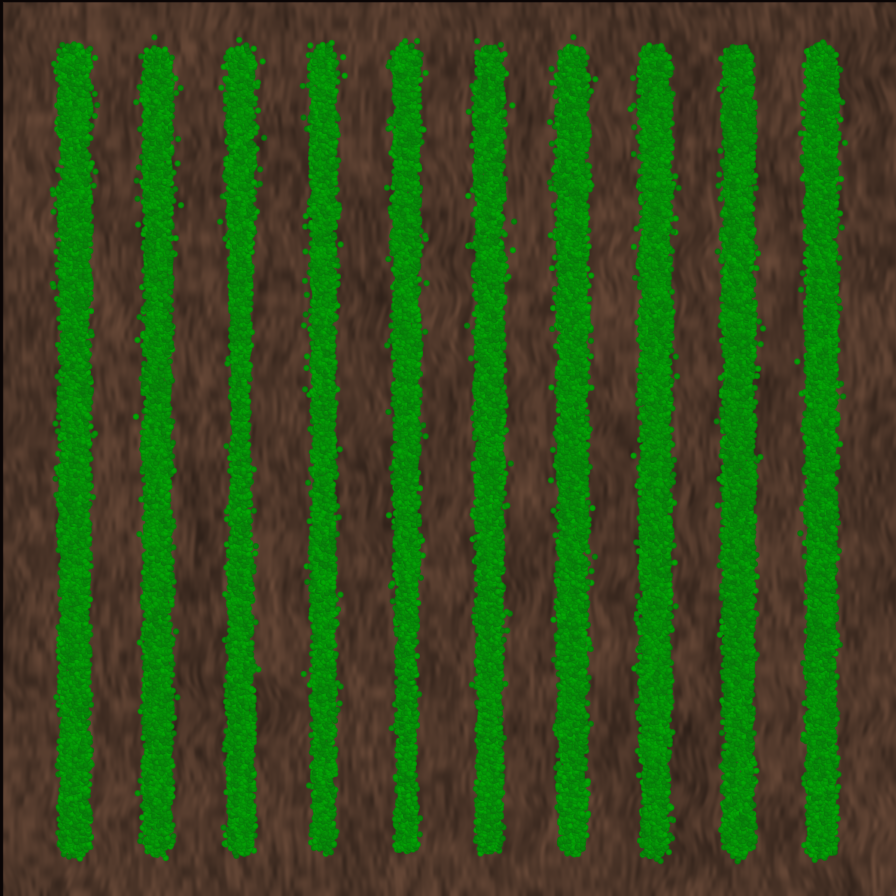
A three.js fragment shader for this pattern:

```glsl
// Ten ragged rows of green sprouts on fibrous brown soil with a dark edge.
varying vec2 vUv;

float hash(vec2 p) {
  vec3 q = fract(vec3(p.xyx) * 0.1031);
  q += dot(q, q.yzx + 33.33);
  return fract((q.x + q.y) * q.z);
}

float noise(vec2 p) {
  vec2 i = floor(p), f = fract(p);
  f = f * f * (3.0 - 2.0 * f);
  return mix(mix(hash(i), hash(i + vec2(1.0, 0.0)), f.x),
             mix(hash(i + vec2(0.0, 1.0)), hash(i + 1.0), f.x), f.y);
}

// Vertical fibres over broad blotches
vec3 soilColor(vec2 p) {
  p.x += 0.012 * noise(p * vec2(12.0, 24.0));
  float shade = 0.42 * noise(p * vec2(210.0, 75.0))
              + 0.33 * noise(p * vec2(95.0, 38.0) + 17.0)
              + 0.25 * noise(p * vec2(22.0, 11.0) + 41.0);
  return vec3(0.30, 0.21, 0.16) * (0.55 + 0.9 * shade);
}

// Half width of a row, pinched where the growth is sparse
float rowWidth(float row, float y) {
  float middlePinch = exp(-pow((row - 2.0) / 0.8, 2.0) - pow((y - 0.52) / 0.2, 2.0));
  float lowerPinch = exp(-pow((row - 4.0) / 1.1, 2.0) - pow((y - 0.18) / 0.22, 2.0));
  float thinRows = exp(-pow((row - 3.2) / 2.2, 2.0));
  return 0.0188 - 0.0025 * thinRows - 0.0065 * middlePinch - 0.0055 * lowerPinch
       + 0.004 * (noise(vec2(row * 13.7, y * 42.0)) - 0.5);
}

// Whether a sprout grows at this spot: dense core, fringe and a few strays
bool grows(vec2 p, vec2 cell) {
  float row = clamp(floor((p.x - 0.0833) / 0.0926 + 0.5), 0.0, 9.0);
  vec2 toRow = vec2(p.x - 0.0833 - row * 0.0926, max(abs(p.y - 0.497) - 0.436, 0.0));
  float fringe = hash(cell + 71.0);
  float stray = pow(hash(cell + 137.0), 18.0) * mix(0.006, 0.014, p.y);
  return length(toRow) < rowWidth(row, p.y) * (0.72 + 0.3 * fringe) + stray;
}

void main() {
  vec3 color = soilColor(vUv);

  // Overlapping round sprouts on a jittered grid
  float cellSize = 0.0034;
  vec2 home = floor(vUv / cellSize);
  for (int j = -1; j <= 1; j++) {
    for (int i = -1; i <= 1; i++) {
      vec2 cell = home + vec2(float(i), float(j));
      vec2 center = (cell + vec2(hash(cell + 5.0), hash(cell + 29.0))) * cellSize;
      if (grows(center, cell)) {
        float d = length(vUv - center);
        float cover = 1.0 - smoothstep(0.0025, 0.0043, d);
        vec3 leaf = mix(vec3(0.03, 0.50, 0.04), vec3(0.01, 0.66, 0.02), hash(cell + 53.0));
        leaf *= 1.0 - 0.12 * smoothstep(0.001, 0.0035, d);
        color = mix(color, leaf, cover);
      }
    }
  }

  // Dark edge along the left and top
  float edge = max(1.0 - smoothstep(0.0025, 0.0045, vUv.x),
                   smoothstep(0.9965, 0.9985, vUv.y));
  color = mix(color, vec3(0.04, 0.02, 0.02), edge);

  gl_FragColor = vec4(color, 1.0);
}
```
